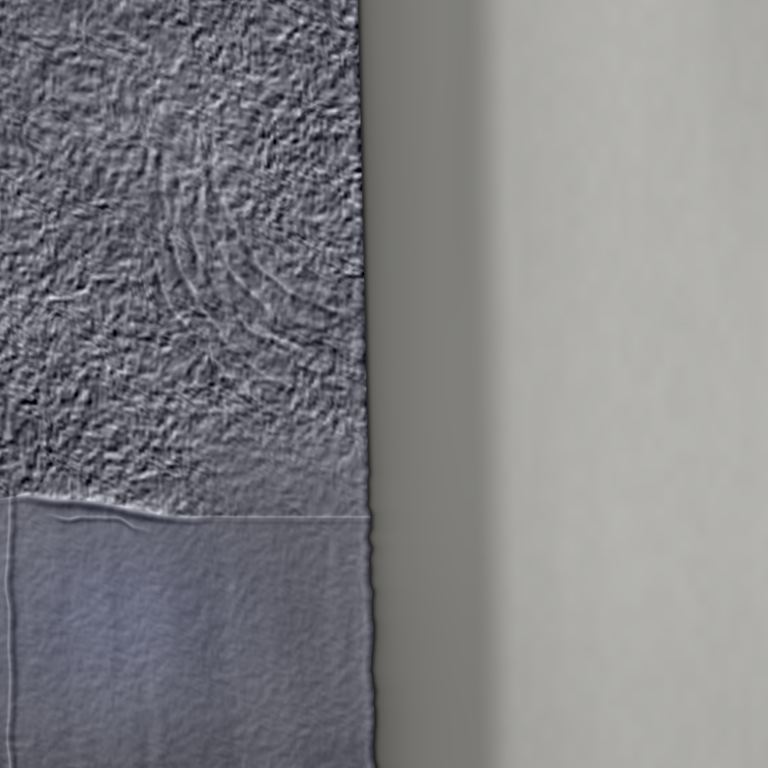
Reproduce this texture procedurally as a Shadertoy shader.

```glsl
// A rough troweled slate slab with a cracked joint, beside a softly shaded pale wall.
#define SLAB_TINT vec3(0.385, 0.387, 0.425)
#define WALL_TINT vec3(0.695, 0.693, 0.680)
#define SHADE_TINT vec3(0.505, 0.502, 0.488)
#define GLOW_TINT vec3(0.395, 0.405, 0.480)
#define SWIRL_CENTER vec2(0.488, 0.83)
#define GRAIN_FREQ 105.0
#define RELIEF_GAIN 0.40
#define LIGHT_STEP vec2(-0.0018, 0.0026)

float hash(vec2 p) {
    vec3 q = fract(vec3(p.xyx) * 0.1031);
    q += dot(q, q.yzx + 33.33);
    return fract((q.x + q.y) * q.z);
}

float noise(vec2 p) {
    vec2 i = floor(p), f = fract(p);
    f = f * f * (3.0 - 2.0 * f);
    return mix(mix(hash(i), hash(i + vec2(1, 0)), f.x),
               mix(hash(i + vec2(0, 1)), hash(i + vec2(1, 1)), f.x), f.y);
}

float fbm(vec2 p) {
    float sum = 0.0, amp = 0.5;
    for (int i = 0; i < 4; i++) {
        sum += amp * noise(p);
        p = p * 2.03 + 17.1;
        amp *= 0.5;
    }
    return sum;
}

// Soft line: one at distance zero, fading over the width
float line(float d, float width) {
    return exp(-d * d / (width * width));
}

// Slab edge position, with chips near and below the joint
float edgeX(float y) {
    float chips = smoothstep(0.42, 0.36, y) * (noise(vec2(y * 70.0, 3.0)) - 0.5);
    return 0.488 - 0.022 * y + 0.005 * chips;
}

float jointY(float x) {
    return mix(0.353, 0.327, smoothstep(0.02, 0.28, x))
         + 0.006 * (noise(vec2(x * 28.0, 8.0)) - 0.5) * smoothstep(0.33, 0.2, x);
}

// Angle runs from the left side of the swirl down to its bottom
vec2 swirlPolar(vec2 p) {
    vec2 d = SWIRL_CENTER - p;
    return vec2(length(d), atan(d.y, d.x));
}

// Plaster height: grain, curved trowel strokes, and diagonal drags at upper left
float relief(vec2 p) {
    vec2 w = p + 0.014 * vec2(noise(p * 24.0), noise(p * 24.0 + 41.0));
    float grain = noise(w * GRAIN_FREQ) + 0.6 * noise(w * GRAIN_FREQ * 2.0 + 7.0);
    vec2 polar = swirlPolar(w);
    float coil = polar.x - 0.055 * polar.y;
    float strokes = 1.6 * noise(vec2(coil * 95.0, polar.y * 9.0));
    float swirl = smoothstep(0.14, 0.24, polar.x) * smoothstep(0.39, 0.30, polar.x)
                * smoothstep(-0.15, 0.2, polar.y) * smoothstep(1.9, 1.2, polar.y);
    float drags = 1.5 * noise(vec2(w.x * 0.6 + w.y, (w.x - w.y * 0.6) * 0.35).xy * 85.0);
    float dragArea = smoothstep(0.66, 0.86, p.y) * smoothstep(0.32, 0.16, p.x);
    float h = mix(grain, 0.5 * grain + 0.8 * drags, 0.7 * dragArea);
    h = mix(h, 0.45 * grain + strokes, 0.75 * swirl);
    return h;
}

vec3 slab(vec2 p) {
    float joint = p.y - jointY(p.x);
    float upper = smoothstep(-0.002, 0.002, joint);
    float smoothCorner = smoothstep(0.19, 0.33, p.x) * smoothstep(0.50, 0.36, p.y);
    float rough = mix(0.16, 1.0 - 0.72 * smoothCorner, upper);
    float light = relief(p - LIGHT_STEP) - relief(p + LIGHT_STEP);
    float mottle = fbm(p * 7.0 + 4.0) - 0.47;

    vec3 col = SLAB_TINT + upper * 0.012;
    // Bluish sheen on the lower plate and darker patches on the upper one
    vec2 g = (p - vec2(0.15, 0.20)) / vec2(0.16, 0.13);
    col = mix(col, GLOW_TINT, (1.0 - upper) * exp(-dot(g, g)));
    vec2 k = (p - vec2(0.05, 0.43)) / vec2(0.12, 0.09);
    col -= 0.075 * upper * exp(-dot(k, k));
    col += mottle * mix(0.06, 0.17, upper);
    col += rough * (RELIEF_GAIN * light + 0.11 * (relief(p + 0.37) - 0.78));

    // Long raised ridges along the swirl
    vec2 polar = swirlPolar(p + 0.006 * noise(p * 40.0));
    for (int i = 0; i < 5; i++) {
        float n = float(i);
        float d = polar.x - (0.205 + 0.019 * n) - (0.022 + 0.016 * n) * polar.y;
        float span = smoothstep(0.0, 0.35, polar.y) * smoothstep(1.65 - 0.06 * n, 1.35 - 0.06 * n, polar.y);
        float broken = smoothstep(0.2, 0.6, noise(vec2(polar.y * 9.0, n * 5.0)));
        col += span * broken * (0.13 * line(d, 0.003) - 0.09 * line(d - 0.007, 0.004));
    }

    // Faint vertical wear on the lower plate
    float wear = noise(vec2(p.x * 60.0, p.y * 5.0)) - 0.5;
    col += (1.0 - upper) * (0.05 * wear - 0.04 * smoothstep(0.10, 0.0, p.y));

    // Joint: a lifted bright lip tapering into a hairline, with shadow beneath
    float lip = smoothstep(0.01, 0.06, p.x) * smoothstep(0.28, 0.17, p.x);
    col += (0.13 + 0.18 * lip) * line(joint - 0.002 * lip, 0.0018 + 0.0035 * lip);
    col -= (0.05 + 0.15 * lip) * line(joint + 0.008, 0.0025 + 0.003 * lip);
    float flap = joint + 0.019 + 0.012 * (noise(vec2(p.x * 45.0, 2.0)) - 0.5);
    float flapSpan = smoothstep(0.05, 0.09, p.x) * smoothstep(0.21, 0.15, p.x);
    col += flapSpan * (0.12 * line(flap, 0.002) - 0.13 * line(flap + 0.005, 0.003));

    // Upright crack at the far left
    float crack = p.x - 0.010 - 0.007 * (noise(vec2(p.y * 25.0, 6.0)) - 0.5);
    col += smoothstep(0.37, 0.34, p.y) * (0.14 * line(crack, 0.002) - 0.12 * line(crack - 0.007, 0.004));
    return col;
}

vec3 wall(vec2 p, float gap) {
    float bend = 0.643 + 0.012 * (0.5 - p.y);
    float lit = 0.80 * smoothstep(bend - 0.030, bend + 0.030, p.x) + 0.20 * smoothstep(0.62, 0.82, p.x);
    vec3 col = mix(SHADE_TINT, WALL_TINT, lit);
    col -= 0.10 * exp(-gap / 0.045) + 0.08 * exp(-gap / 0.010);
    col -= 0.025 * smoothstep(0.35, 0.0, p.y) + 0.035 * smoothstep(0.85, 1.0, p.x) * smoothstep(0.6, 1.0, p.y);
    col += 0.014 * (noise(p * vec2(70.0, 45.0)) - 0.5) * lit;
    return col + 0.012 * (noise(p * vec2(35.0, 4.0)) - 0.5);
}

void mainImage(out vec4 fragColor, in vec2 fragCoord) {
    vec2 p = fragCoord / iResolution.xy;
    float gap = p.x - edgeX(p.y);
    float aa = 1.0 / iResolution.x;
    vec3 col = mix(slab(p), wall(p, max(gap, 0.0)), smoothstep(-aa, aa, gap));
    col += 0.04 * line(gap + 0.010, 0.004) - 0.17 * line(gap, 0.0045);
    fragColor = vec4(clamp(col, 0.0, 1.0), 1.0);
}
```
